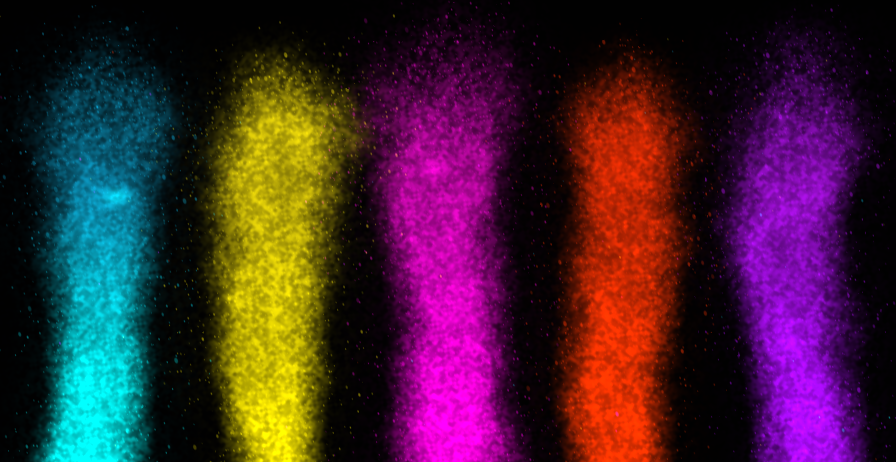
A Shadertoy shader for this background:

```glsl
// Five upright bursts of coloured powder on black.
// Each plume bends along a height profile; fractal noise billows its edge,
// soft grain breaks up the thin parts, and hashed flecks scatter around it.

const float ASPECT = 1.94;
const int PLUMES = 5;

// Centre and half width at heights 0, 1/4, 1/2 and 3/4, as shares of the width
const vec4 CENTRES[PLUMES] = vec4[](
    vec4(0.104, 0.111, 0.117, 0.117), vec4(0.306, 0.296, 0.310, 0.319),
    vec4(0.510, 0.505, 0.495, 0.501), vec4(0.690, 0.688, 0.697, 0.703),
    vec4(0.908, 0.892, 0.875, 0.898));
const vec4 WIDTHS[PLUMES] = vec4[](
    vec4(0.050, 0.053, 0.060, 0.074), vec4(0.042, 0.058, 0.068, 0.078),
    vec4(0.060, 0.060, 0.065, 0.074), vec4(0.047, 0.057, 0.059, 0.066),
    vec4(0.054, 0.055, 0.060, 0.072));

// Heights where each plume starts to thin and where it ends
const vec2 FADES[PLUMES] = vec2[](
    vec2(0.54, 0.96), vec2(0.72, 0.93), vec2(0.56, 1.02),
    vec2(0.70, 0.92), vec2(0.58, 0.97));

const vec3 LOW_COLOURS[PLUMES] = vec3[](
    vec3(0.0, 0.97, 0.97), vec3(0.90, 0.84, 0.0), vec3(0.96, 0.0, 0.86),
    vec3(0.95, 0.20, 0.0), vec3(0.68, 0.04, 1.0));
const vec3 HIGH_COLOURS[PLUMES] = vec3[](
    vec3(0.04, 0.58, 0.74), vec3(0.84, 0.77, 0.03), vec3(0.86, 0.03, 0.74),
    vec3(0.92, 0.18, 0.01), vec3(0.64, 0.06, 0.86));

float hash(vec2 p) {
    vec3 q = fract(vec3(p.xyx) * 0.1031);
    q += dot(q, q.yzx + 33.33);
    return fract((q.x + q.y) * q.z);
}

float noise(vec2 p) {
    vec2 cell = floor(p), f = fract(p);
    f = f * f * (3.0 - 2.0 * f);
    float bottom = mix(hash(cell), hash(cell + vec2(1, 0)), f.x);
    float top = mix(hash(cell + vec2(0, 1)), hash(cell + vec2(1, 1)), f.x);
    return mix(bottom, top, f.y);
}

float fbm(vec2 p) {
    float sum = 0.0, weight = 0.5;
    for (int i = 0; i < 5; i++) {
        sum += weight * noise(p);
        p = p * 2.03 + 17.0;
        weight *= 0.5;
    }
    return sum;
}

// Smooth curve through four values at quarter heights
float profile(vec4 knots, float y) {
    float v = mix(knots.x, knots.y, smoothstep(0.0, 0.25, y));
    v = mix(v, knots.z, smoothstep(0.25, 0.5, y));
    return mix(v, knots.w, smoothstep(0.5, 0.75, y));
}

// One jittered, slightly slanted fleck per cell, kept with a given chance
float flecks(vec2 p, float scale, float chance) {
    vec2 q = vec2(p.x + 0.2 * p.y, p.y * 0.65) * scale;
    vec2 cell = floor(q);
    vec2 jitter = vec2(hash(cell + 3.7), hash(cell + 9.2));
    float radius = mix(0.06, 0.22, hash(cell + 21.4));
    float softness = 0.8 * scale / iResolution.y;
    float dist = length(fract(q) - mix(vec2(0.3), vec2(0.7), jitter));
    float shape = 1.0 - smoothstep(radius - softness, radius + softness, dist);
    return shape * step(hash(cell + 40.1), chance) * mix(0.3, 1.0, jitter.x);
}

// Fine powder texture, turned off the axes so that its cells do not show
float powderGrain(vec2 p) {
    vec2 q = mat2(0.8, 0.6, -0.6, 0.8) * p;
    return 0.55 * noise(q * 140.0) + 0.45 * noise(p * 85.0);
}

vec3 plume(vec2 uv, vec4 centres, vec4 widths, vec2 fade, vec3 low, vec3 high, float seed) {
    vec2 p = uv * vec2(ASPECT, 1.0);
    float billow = fbm(p * vec2(9.0, 6.5) + seed) - 0.48;
    float cloud = fbm(p * vec2(16.0, 11.0) + seed + 50.0);

    // Distance from the axis in half widths, narrowing towards the tip
    float d = abs(uv.x - profile(centres, uv.y)) / profile(widths, uv.y);
    d += 0.65 * billow + 0.55 * smoothstep(fade.y - 0.25, fade.y, uv.y);
    float rise = 1.0 - smoothstep(fade.x, fade.y, uv.y + 0.12 * billow);

    // Powder: solid where dense, grainy where thin, brightest at the base
    float density = rise * (1.0 - smoothstep(0.3, 1.4, d));
    float grain = powderGrain(p + seed);
    float powder = density * mix(0.35 + 1.25 * grain, 0.85 + 0.3 * grain, density);
    powder *= mix(0.74, 0.9, 1.0 - smoothstep(0.0, 0.45, uv.y)) + 0.4 * (cloud - 0.42);

    // Loose dust thrown beyond the edge
    float reach = 1.0 - smoothstep(1.6, 2.7, d);
    float halo = reach * exp(-1.8 * max(d - 0.6, 0.0));
    halo *= 1.0 - smoothstep(fade.y - 0.14, fade.y + 0.05, uv.y);
    float dust = 0.0;
    for (int i = 0; i < 3; i++) {
        float scale = 58.0 + 34.0 * float(i);
        dust += flecks(p + seed, scale, halo * (0.2 + 0.14 * float(i)));
    }
    float haze = 0.17 * halo * smoothstep(0.2, 0.9, grain);

    vec3 colour = mix(low, high, smoothstep(0.1, 0.65, uv.y));
    return colour * (powder + haze + 0.5 * dust * (1.0 - 0.8 * density));
}

// Small bright clump inside a plume
float clump(vec2 uv, vec2 centre) {
    vec2 q = (uv - centre) * vec2(ASPECT, 1.0) / vec2(0.026, 0.017);
    return exp(-dot(q, q)) * (0.5 + fbm(uv * 60.0));
}

void mainImage(out vec4 fragColor, in vec2 fragCoord) {
    vec2 uv = fragCoord / iResolution.xy;
    vec3 colour = vec3(0.004, 0.002, 0.004);
    for (int i = 0; i < PLUMES; i++)
        colour += plume(uv, CENTRES[i], WIDTHS[i], FADES[i],
                        LOW_COLOURS[i], HIGH_COLOURS[i], 13.0 * float(i + 1));
    colour += 0.4 * LOW_COLOURS[0] * clump(uv, vec2(0.130, 0.573));
    colour += 0.3 * LOW_COLOURS[2] * clump(uv, vec2(0.484, 0.636));
    fragColor = vec4(clamp(colour, 0.0, 1.0), 1.0);
}
```
